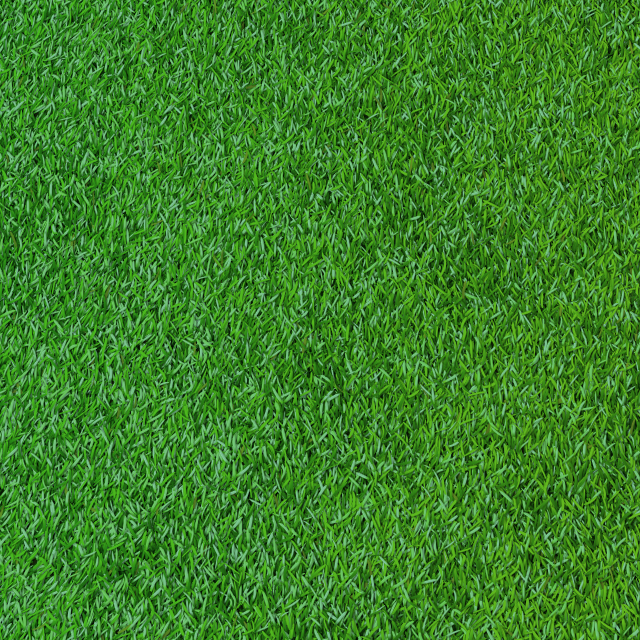
Write a Shadertoy shader that draws this texture.

```glsl
#define LAYERS 16
#define DENSITY 55.0
#define PERSPECTIVE 0.25
#define BLADE_WIDTH 0.095
#define LEAN_SPREAD 1.3
#define SHEEN_SHARE 0.36
#define SHADOW 0.22
#define PATCH_TONE 0.35
#define GAIN 1.06

const vec3 DEEP = vec3(0.035, 0.18, 0.03);
const vec3 DARK = vec3(0.11, 0.35, 0.06);
const vec3 MID = vec3(0.17, 0.50, 0.08);
const vec3 LIGHT = vec3(0.31, 0.68, 0.11);
const vec3 PALE = vec3(0.37, 0.72, 0.31);
const vec3 SILVER = vec3(0.46, 0.72, 0.55);
const vec3 STRAW = vec3(0.40, 0.42, 0.15);

vec4 hash4(vec2 p) {
    vec4 q = fract(p.xyxy * vec4(0.1031, 0.1030, 0.0973, 0.1099));
    q += dot(q, q.wzxy + 33.33);
    return fract((q.xxyz + q.yzzw) * q.zywx);
}

// Slow layered sines, roughly -1 to 1
float patches(vec2 p) {
    return 0.4 * sin(p.x * 9.0 + 2.0 * sin(p.y * 7.0))
         + 0.4 * sin(p.y * 17.0 - p.x * 13.0 + 1.5 * sin(p.x * 23.0))
         + 0.4 * sin(p.x * 47.0 + 2.0 * sin(p.y * 39.0)) * sin(p.y * 53.0 + 2.0 * sin(p.x * 31.0));
}

// Green ramp: 0 deep, 1 dark, 2 mid, 3 light
vec3 greenRamp(float tone) {
    vec3 c = mix(DEEP, DARK, clamp(tone, 0.0, 1.0));
    c = mix(c, MID, clamp(tone - 1.0, 0.0, 1.0));
    return mix(c, LIGHT, clamp(tone - 2.0, 0.0, 1.0));
}

// Draws one blade over the colour below; d is measured from its centre in cells
vec3 drawBlade(vec3 below, vec2 d, vec4 shape, vec4 tint, float depth,
               float patchTone, float left, float px) {
    float lean = (shape.x + shape.y - 1.0) * LEAN_SPREAD + 0.12 + 0.15 * patchTone;
    vec2 dir = vec2(sin(lean), cos(lean));
    float along = dot(d, dir) / mix(0.5, 0.97, shape.z);
    float bend = (shape.w - 0.5) * 0.25;
    float across = dot(d, vec2(dir.y, -dir.x)) + bend * (along * along - 0.3);

    // Even ribbon with a short pointed tip
    float square = along * along;
    float taper = along > 0.0 ? 1.0 - square * square : 1.0 - 0.3 * square;
    float halfWidth = BLADE_WIDTH * mix(0.6, 1.4, tint.w) * max(taper, 0.0);
    float ends = 1.0 - smoothstep(0.9, 1.0, abs(along));
    float body = clamp(0.5 - (abs(across) - halfWidth) / px, 0.0, 1.0) * ends;
    float shade = (1.0 - smoothstep(0.0, 0.14, abs(across - 0.07) - halfWidth)) * ends;

    // Tone rises with height, with a lit side and a dim side
    float side = clamp(across / (halfWidth + 0.01), -1.0, 1.0);
    float tone = 2.2 * depth + 0.5 + 2.2 * (tint.x - 0.5)
               + 0.6 * along - 0.2 * side + PATCH_TONE * patchTone;
    vec3 color = greenRamp(tone);
    color.r *= mix(1.18, 0.85, left);

    // Cool sky sheen in streaks, and a few dry blades
    float sheen = step(tint.y, SHEEN_SHARE * mix(0.7, 1.3, left));
    sheen *= smoothstep(0.2, 0.6, depth) * (1.0 - smoothstep(0.4, 1.1, abs(along - 0.15)));
    color = mix(color, mix(PALE, SILVER, tint.z) * (1.0 - 0.08 * side), sheen);
    color = mix(color, STRAW, 0.6 * step(0.992, tint.y));

    return mix(below * (1.0 - SHADOW * shade), color, body);
}

void mainImage(out vec4 fragColor, in vec2 fragCoord) {
    vec2 uv = fragCoord / iResolution.y;
    float scale = 1.0 + PERSPECTIVE * uv.y;
    vec2 ground = vec2((uv.x - 0.5) * scale, uv.y * (1.0 + 0.5 * PERSPECTIVE * uv.y));
    float px = 1.1 * DENSITY * scale / iResolution.y;
    float patchTone = patches(uv);
    float left = 1.0 - smoothstep(0.0, 1.0, uv.x);

    // Soil between the roots
    vec3 color = mix(DEEP * 0.6, STRAW * 0.4, 0.25 + 0.2 * patchTone);

    // Scattered blades, from the roots up to the top of the turf
    for (int layer = 0; layer < LAYERS; layer++) {
        float level = float(layer);
        float depth = level / float(LAYERS - 1);
        vec2 q = ground * DENSITY + level * vec2(0.37, 0.61) + 50.0;
        vec2 cell = floor(q);
        for (int j = -1; j <= 1; j++) {
            for (int i = -1; i <= 1; i++) {
                vec2 id = cell + vec2(i, j);
                vec2 seed = id + level * vec2(17.0, 59.0);
                vec4 place = hash4(seed + 311.0);
                vec4 shape = hash4(seed + 7.3);
                vec4 tint = hash4(seed.yx + 173.7);
                color = drawBlade(color, q - id - place.xy, shape, tint, depth,
                                  patchTone, left, px);
            }
        }
    }
    fragColor = vec4(min(color * GAIN, 1.0), 1.0);
}
```
